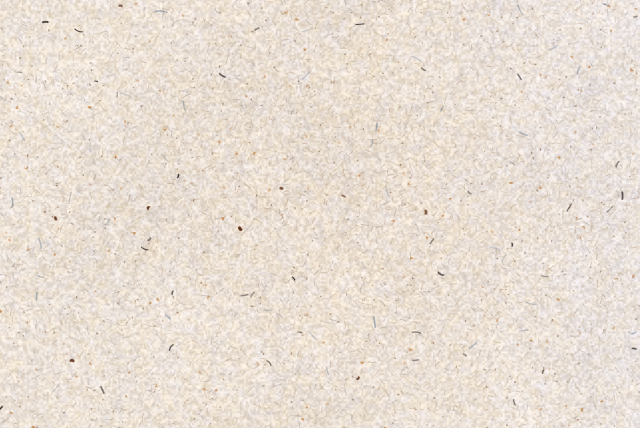
This texture is drawn by a Shadertoy shader. Its source:

```glsl
vec4 hash4(vec2 cell) {
    vec4 h = fract(cell.xyxy * vec4(0.1031, 0.1030, 0.0973, 0.1099));
    h += dot(h, h.wzxy + 33.33);
    return fract((h.xxyz + h.yzzw) * h.zywx);
}

float noise(vec2 p) {
    vec2 cell = floor(p), f = fract(p);
    f = f * f * (3.0 - 2.0 * f);
    return mix(mix(hash4(cell).x, hash4(cell + vec2(1, 0)).x, f.x),
               mix(hash4(cell + vec2(0, 1)).x, hash4(cell + 1.0).x, f.x), f.y);
}

float cloud(vec2 p) {
    float sum = 0.0, weight = 0.5;
    for (int i = 0; i < 4; i++) {
        sum += weight * noise(p);
        p = mat2(1.6, 1.2, -1.2, 1.6) * p + 7.3;
        weight *= 0.5;
    }
    return sum;
}

// Coverage of scattered, slightly bent capsules; size is half length and half width.
float strands(vec2 p, float cells, float seed, float share, vec2 size) {
    float soft = 0.85 / iResolution.y, cover = 0.0;
    for (int y = -1; y <= 1; y++)
    for (int x = -1; x <= 1; x++) {
        vec2 cell = floor(p * cells) + vec2(x, y);
        vec4 place = hash4(cell + seed);
        vec4 form = hash4(cell + seed + 57.7);
        if (place.w > share) continue;
        vec2 d = p - (cell + place.xy) / cells;
        float angle = 6.2832 * place.z;
        d = mat2(cos(angle), -sin(angle), sin(angle), cos(angle)) * d;
        float halfLength = size.x * mix(0.3, 1.0, form.x);
        d.y += 0.4 * (form.y - 0.5) * d.x * d.x / halfLength;
        float dist = length(vec2(max(abs(d.x) - halfLength, 0.0), d.y))
                   - size.y * mix(0.6, 1.15, form.z);
        cover = max(cover, smoothstep(soft, -soft, dist) * mix(0.4, 1.0, form.w));
    }
    return cover;
}

void mainImage(out vec4 fragColor, in vec2 fragCoord) {
    vec2 p = fragCoord / iResolution.y;
    float middle = exp(-3.0 * dot(p - vec2(0.85, 0.57), p - vec2(0.85, 0.57)));
    float rightEdge = smoothstep(0.95, 1.5, p.x + 0.2 * (p.y - 0.5));

    // Broad tone of the sheet
    vec3 paper = vec3(0.931, 0.893, 0.852);
    paper -= vec3(0.016, 0.024, 0.032) * middle;
    paper += vec3(-0.006, 0.003, 0.026) * rightEdge;
    paper += 0.045 * (cloud(p * 5.0) - 0.47);

    // Fine grain and warm or cool flecks
    float grain = 0.68 * noise(p * 215.0) + 0.32 * noise(p * 105.0 + 31.0) - 0.5;
    paper += 0.185 * grain * vec3(0.92, 1.0, 1.1);
    float warmth = 0.6 * noise(p * 60.0 + 80.0) + 0.4 * noise(p * 130.0 + 170.0) - 0.5;
    paper += vec3(0.022, -0.006, -0.085) * warmth;

    // Pale and tan pulp fibres
    paper = mix(paper, vec3(0.97, 0.955, 0.935),
                0.6 * strands(p, 40.0, 11.0, 0.6, vec2(0.012, 0.0011)));
    paper = mix(paper, vec3(0.70, 0.59, 0.48),
                (0.42 + 0.25 * middle) * strands(p, 54.0, 143.0, 0.65, vec2(0.008, 0.0008)));
    paper = mix(paper, vec3(0.60, 0.55, 0.52),
                0.55 * strands(p, 42.0, 271.0, 0.4, vec2(0.009, 0.0008)));

    // Small brown specks and ochre flakes
    paper = mix(paper, vec3(0.48, 0.35, 0.25),
                0.75 * strands(p, 44.0, 317.0, 0.24, vec2(0.0013, 0.0013)));
    paper = mix(paper, vec3(0.74, 0.49, 0.25),
                0.8 * strands(p, 22.0, 421.0, 0.2, vec2(0.0022, 0.0024)));

    // Blue-grey slivers, dark splinters and bark chips
    paper = mix(paper, vec3(0.48, 0.54, 0.60),
                0.75 * strands(p, 12.0, 503.0, 0.16, vec2(0.013, 0.0016)));
    paper = mix(paper, vec3(0.18, 0.15, 0.14),
                0.95 * strands(p, 14.0, 619.0, 0.13, vec2(0.0095, 0.0018)));
    paper = mix(paper, vec3(0.34, 0.15, 0.06),
                strands(p, 6.0, 733.0, 0.13, vec2(0.0035, 0.0034)));

    fragColor = vec4(clamp(paper, 0.0, 1.0), 1.0);
}
```
